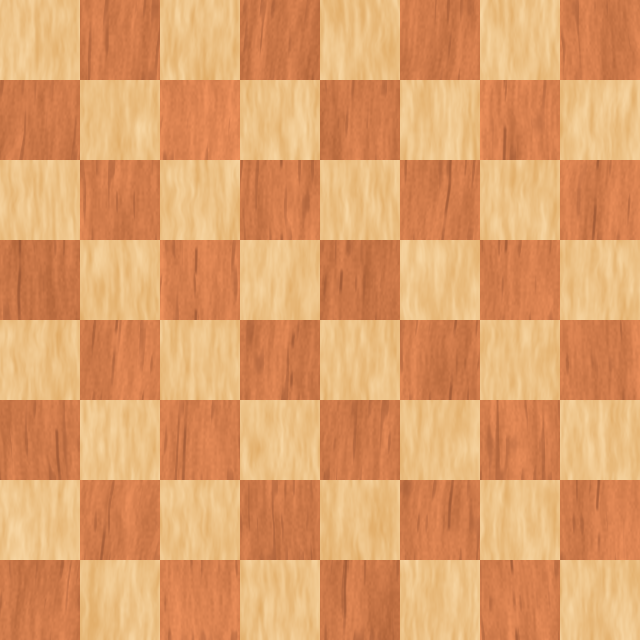
Write a WebGL 1 fragment shader that draws this pattern.

```glsl
precision highp float;
// Wooden checkerboard of 8 by 8 squares, pale maple against reddish cherry.
// Each square gets its own vertical grain from stretched value noise seeded by
// its cell; whole squares meet at the canvas border, so the board tiles.

uniform vec2 u_resolution;

#define SQUARES 8.0
#define MAPLE_PALE vec3(0.945, 0.79, 0.57)
#define MAPLE_STREAK vec3(0.90, 0.705, 0.45)
#define CHERRY_BRIGHT vec3(0.885, 0.535, 0.335)
#define CHERRY_DEEP vec3(0.735, 0.425, 0.25)
#define CRACK_COLOR vec3(0.58, 0.32, 0.19)
#define MAPLE_CONTRAST 1.9
#define CHERRY_CONTRAST 1.0
#define TINT_VARIATION 0.22
#define CRACK_CHANCE 0.6

float hash(vec2 p) {
  vec3 q = fract(vec3(p.xyx) * 0.1031);
  q += dot(q, q.yzx + 33.33);
  return fract((q.x + q.y) * q.z);
}

float noise(vec2 p) {
  vec2 i = floor(p);
  vec2 f = fract(p);
  f = f * f * (3.0 - 2.0 * f);
  float low = mix(hash(i), hash(i + vec2(1.0, 0.0)), f.x);
  float high = mix(hash(i + vec2(0.0, 1.0)), hash(i + vec2(1.0, 1.0)), f.x);
  return mix(low, high, f.y);
}

// Noise centred on zero, stretched by scale and shifted by the square's seed.
float grain(vec2 p, vec2 scale, vec2 seed) {
  return noise(p * scale + seed) - 0.5;
}

// Pale wood: short tapering streaks of honey colour.
vec3 maple(vec2 p, vec2 cell, vec2 seed) {
  p.x += 0.05 * (hash(cell + 5.3) - 0.5) * p.y;
  p.x += 0.035 * grain(p, vec2(4.0, 5.0), seed + 7.0);
  float tone = 0.55 * grain(p, vec2(15.0, 2.6), seed)
             + 0.40 * grain(p, vec2(27.0, 5.0), seed + 31.0)
             + 0.25 * grain(p, vec2(4.0, 0.7), seed + 57.0)
             + 0.12 * grain(p, vec2(48.0, 16.0), seed + 83.0);
  return mix(MAPLE_STREAK, MAPLE_PALE, 0.58 + MAPLE_CONTRAST * tone);
}

// Red wood: broad bands, fine fibres, pores and an occasional dark crack.
vec3 cherry(vec2 p, vec2 cell, vec2 seed) {
  float lean = 0.16 * (hash(cell + 2.7) - 0.35);
  p.x -= lean * p.y;
  p.x += 0.04 * grain(p, vec2(2.0, 3.0), seed + 11.0);
  float tone = 0.60 * grain(p, vec2(5.0, 0.6), seed)
             + 0.45 * grain(p, vec2(13.0, 1.3), seed + 29.0)
             + 0.45 * grain(p, vec2(29.0, 4.0), seed + 47.0)
             + 0.30 * grain(p, vec2(42.0, 24.0), seed + 71.0);

  // Boards alternate between browner and redder columns.
  float column = cos(6.28318 * cell.x / 4.0);
  float tint = TINT_VARIATION * (hash(cell + 17.1) - 0.5 - 0.7 * column);
  vec3 wood = mix(CHERRY_DEEP, CHERRY_BRIGHT, 0.58 + tint + CHERRY_CONTRAST * tone);

  float crackX = mix(0.2, 0.8, hash(cell + 23.9));
  float crack = 1.0 - smoothstep(0.004, 0.028, abs(p.x - crackX));
  crack *= smoothstep(0.3, 0.7, noise(vec2(seed.x, p.y * 4.0 + seed.y)));
  crack *= step(hash(cell + 41.3), CRACK_CHANCE);

  // Thin dark fibres scattered along the grain.
  float fibre = smoothstep(0.24, 0.46, grain(p, vec2(19.0, 2.2), seed + 97.0));
  return mix(wood, CRACK_COLOR, max(0.65 * crack, 0.4 * fibre));
}

void main() {
  vec2 board = gl_FragCoord.xy / u_resolution * SQUARES;
  vec2 cell = mod(floor(board), SQUARES);
  vec2 local = fract(board);
  vec2 seed = floor(200.0 * vec2(hash(cell + 1.7), hash(cell + 63.1)));

  // Signed distance to the square's border, positive on cherry squares.
  vec2 toEdge = 0.5 - abs(local - 0.5);
  float side = 1.0 - 2.0 * mod(cell.x + cell.y, 2.0);
  float edge = side * min(toEdge.x, toEdge.y);
  float halfPixel = 0.5 * SQUARES / min(u_resolution.x, u_resolution.y);
  float isCherry = smoothstep(-halfPixel, halfPixel, edge);

  vec3 color = mix(maple(local, cell, seed), cherry(local, cell, seed), isCherry);
  gl_FragColor = vec4(clamp(color, 0.0, 1.0), 1.0);
}
```
